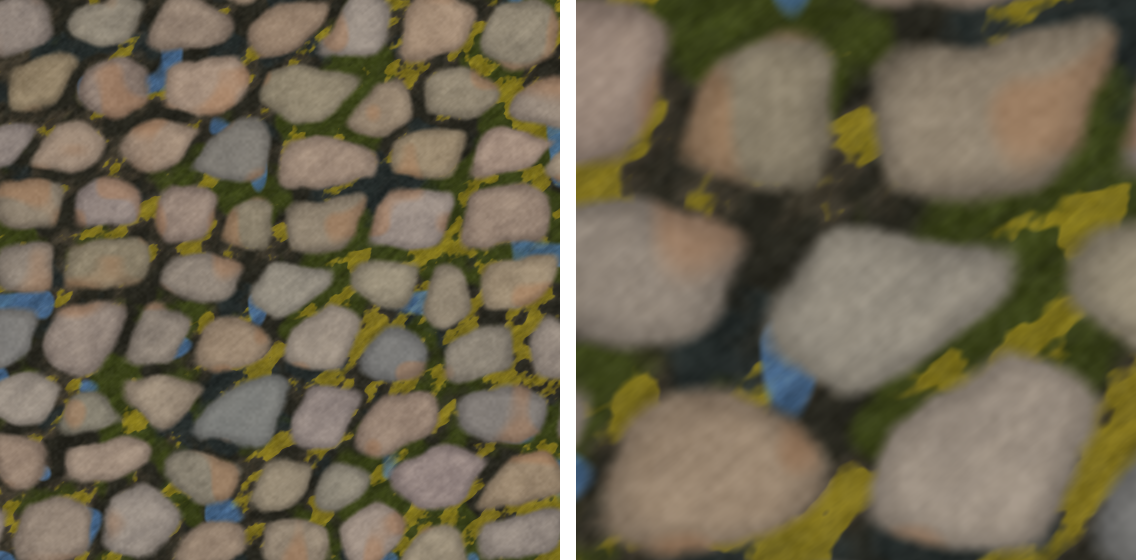
Left, the full canvas; right, a detail of the centre.
A Shadertoy shader for this texture:

```glsl
// Painted cobblestones: rounded warm grey stones in loose rows with dark, mossy gaps.

vec2 hash2(vec2 p) {
    vec3 h = fract(p.xyx * vec3(0.1031, 0.1030, 0.0973));
    h += dot(h, h.yzx + 33.33);
    return fract((h.xx + h.yz) * h.zy);
}

float noise(vec2 p) {
    vec2 i = floor(p), f = fract(p);
    f = f * f * (3.0 - 2.0 * f);
    return mix(mix(hash2(i).x, hash2(i + vec2(1, 0)).x, f.x),
               mix(hash2(i + vec2(0, 1)).x, hash2(i + vec2(1, 1)).x, f.x), f.y);
}

float fbm(vec2 p) {
    float sum = 0.0, amp = 0.5;
    for (int i = 0; i < 4; i++) {
        sum += amp * noise(p);
        p = mat2(1.6, 1.2, -1.2, 1.6) * p + 7.3;
        amp *= 0.5;
    }
    return sum / 0.9375;
}

// Jittered stone centre; odd rows are staggered
vec2 stoneCentre(vec2 cell) {
    vec2 jitter = (hash2(cell + 40.0) - 0.5) * vec2(0.65, 0.5);
    return cell + 0.5 + jitter + vec2(0.5 * mod(cell.y, 2.0), 0.0);
}

// Returns the rounded distance to the stone's border in canvas units, and its cell
float stoneBorder(vec2 q, vec2 scale, out vec2 id) {
    vec2 base = floor(q), centre = vec2(0.0);
    float nearest = 1e3;
    id = base;
    for (int y = -2; y <= 2; y++)
    for (int x = -2; x <= 2; x++) {
        vec2 cell = base + vec2(x, y), c = stoneCentre(cell);
        float d = dot(c - q, c - q);
        if (d < nearest) { nearest = d; id = cell; centre = c; }
    }
    float sum = 0.0;
    for (int y = -2; y <= 2; y++)
    for (int x = -2; x <= 2; x++) {
        if (x == 0 && y == 0) continue;
        vec2 c = stoneCentre(id + vec2(x, y)), across = c - centre;
        float d = dot(0.5 * (c + centre) - q, across) / length(across * scale);
        sum += exp(-110.0 * d);
    }
    return -log(sum) / 110.0;
}

void mainImage(out vec4 fragColor, in vec2 fragCoord) {
    vec2 uv = fragCoord / iResolution.y;

    // Leaning, gently warped rows
    vec2 warp = vec2(noise(uv * 6.0 + 3.0), noise(uv * 6.0 + 19.0)) - 0.5;
    vec2 p = uv + 0.035 * warp + vec2(-0.28 * uv.y, 0.03 * uv.x);
    p += 0.010 * (vec2(noise(uv * 28.0), noise(uv * 28.0 + 50.0)) - 0.5);
    vec2 scale = vec2(6.8, 8.8), id;
    float border = stoneBorder(p * scale + 10.0, scale, id);
    vec2 rnd = hash2(id + 5.0), tintRnd = hash2(id + 71.0);
    border += 0.007 * (fbm(uv * 40.0) - 0.5) - 0.003 * rnd.y;

    // Diagonal brush strokes and soft blotches
    vec2 along = mat2(0.77, -0.64, 0.64, 0.77) * uv;
    float strokes = fbm(along * vec2(35.0, 110.0)) - 0.5;
    float blotch = fbm(uv * 22.0 + 11.0) - 0.5;

    // Stone faces, each with its own tone and a faint tint
    float tone = 0.72 + 0.45 * (rnd.x - 0.5) + 0.9 * blotch + 0.55 * strokes;
    tone += 0.15 * (uv.x - 0.5);
    vec3 stone = mix(vec3(0.47, 0.42, 0.37), vec3(0.63, 0.57, 0.50), clamp(tone, -0.2, 1.15));
    stone += (tintRnd.x - 0.5) * vec3(0.05, 0.01, -0.05);
    stone += (tintRnd.y - 0.5) * vec3(0.02, -0.02, 0.02);
    stone = mix(stone, vec3(0.43, 0.45, 0.46), 0.6 * step(0.92, rnd.y));
    stone = mix(stone, vec3(0.66, 0.48, 0.34), 0.5 * smoothstep(0.66, 0.82, noise(uv * 15.0 + 80.0)));
    stone *= mix(0.80, 1.0, smoothstep(0.010, 0.030, border));

    // Shadowed earth, with more moss and yellow dabs to the lower right
    float damp = fbm(uv * 9.0 + 31.0);
    float lush = 0.13 * (uv.x - 0.5) - 0.05 * (uv.y - 0.5);
    float dab = fbm(along * vec2(18.0, 32.0) + 60.0);
    vec3 gap = mix(vec3(0.15, 0.145, 0.115), vec3(0.27, 0.24, 0.19), smoothstep(0.4, 0.75, dab));
    gap = mix(gap, vec3(0.13, 0.17, 0.18), 0.6 * smoothstep(0.58, 0.72, fbm(uv * 12.0 + 90.0)));
    gap = mix(gap, vec3(0.22, 0.25, 0.09), 0.9 * smoothstep(0.50, 0.62, damp + lush));
    float yellow = smoothstep(0.59, 0.68, dab + 1.2 * lush);
    gap = mix(gap, vec3(0.52, 0.46, 0.11), 0.85 * yellow);
    float rare = smoothstep(0.83, 0.90, noise(uv * 13.0 + 140.0));
    gap = mix(gap, vec3(0.28, 0.42, 0.58), 0.8 * rare);
    gap *= 1.0 + 0.5 * strokes;

    // Soft painted edge, with a fine canvas grain over everything
    vec3 color = mix(gap, stone, smoothstep(0.004, 0.016, border));
    color += 0.035 * (noise(uv * 170.0) - 0.5);
    fragColor = vec4(clamp(color, 0.0, 1.0), 1.0);
}
```
